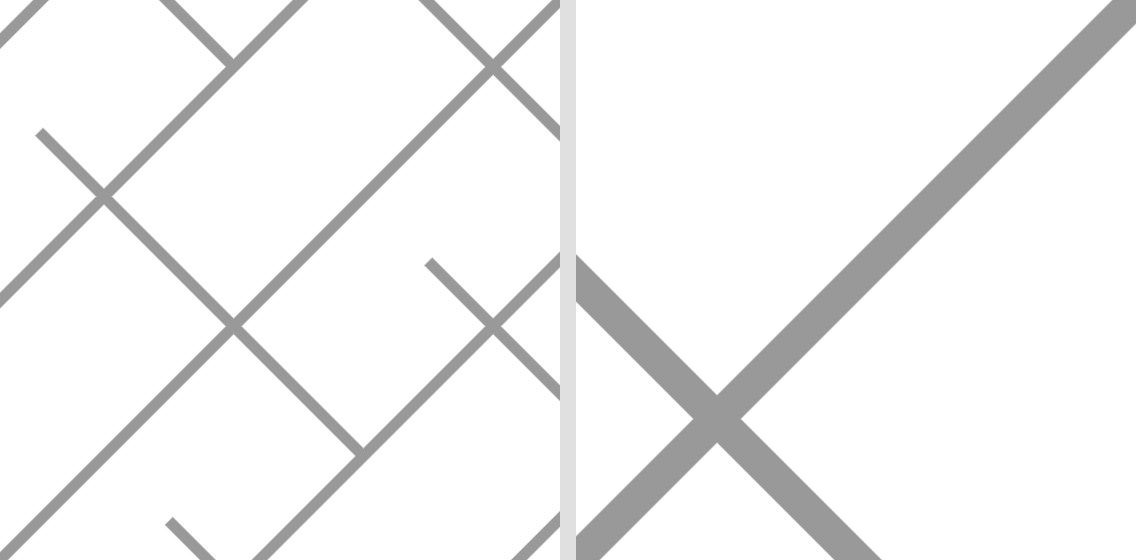
Left, the full canvas; right, a detail of the centre.
Write a Shadertoy shader that draws this pattern.

```glsl
// Diagonal lattice: continuous rising bars crossed by staggered falling dashes.

#define SPACING 0.4633      // distance between bars, measured along a canvas edge
#define BAR_WIDTH 0.0200    // bar thickness
#define DASH_SHIFT 0.1654   // offset of the falling dashes from the canvas diagonal
#define DASH_PERIOD 4.0     // dash repeat, in lattice cells
#define DASH_LENGTH 2.5     // dash length, in lattice cells
#define DASH_CENTER -0.25   // middle of the reference dash, in lattice cells
#define PAPER vec3(1.0)
#define INK vec3(0.6)

// Distance to the nearest whole number
float gridDistance(float t) {
    return abs(t - floor(t + 0.5));
}

// Antialiased fill of a signed distance
float coverage(float d, float softness) {
    return 1.0 - smoothstep(-softness, softness, d);
}

void mainImage(out vec4 fragColor, in vec2 fragCoord) {
    vec2 p = fragCoord / iResolution.y;
    float softness = 1.0 / iResolution.y;

    // Lattice coordinates, turned by 45 degrees
    vec2 cell = vec2(p.x - p.y, p.x + p.y - 1.0 + DASH_SHIFT) / SPACING;
    float cellSize = SPACING * sqrt(0.5);

    // Continuous rising bars
    float bar = gridDistance(cell.x) * cellSize - 0.5 * BAR_WIDTH;

    // Falling dashes, every other column shifted by half a period
    float column = floor(cell.y + 0.5);
    float halfPeriod = 0.5 * DASH_PERIOD;
    float along = cell.x - DASH_CENTER + halfPeriod * (1.0 - column);
    along = abs(mod(along, DASH_PERIOD) - halfPeriod) - 0.5 * DASH_LENGTH;
    float side = gridDistance(cell.y) * cellSize - 0.5 * BAR_WIDTH;
    float dash = max(side, along * cellSize);

    // Union of both sets
    float ink = coverage(min(bar, dash), softness);
    fragColor = vec4(mix(PAPER, INK, ink), 1.0);
}
```
